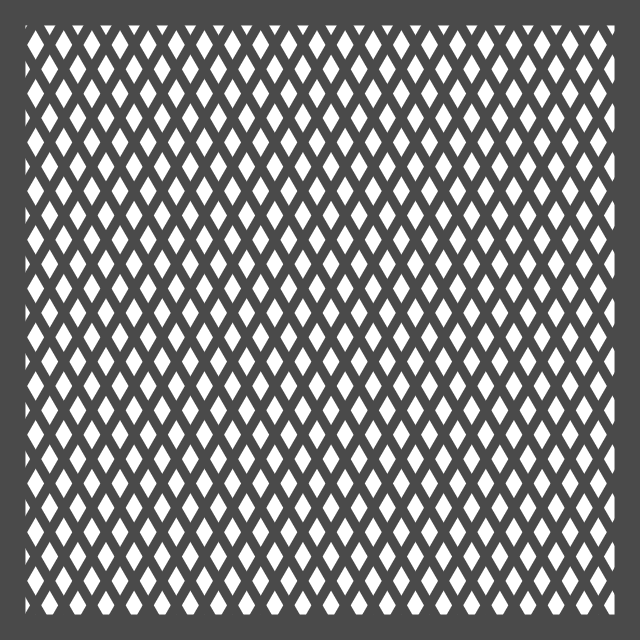
Write a WebGL 1 fragment shader that draws this pattern.

```glsl
precision highp float;

// A grey diamond lattice on white inside a plain square frame.
// Two families of parallel bars, mirrored at 60 degrees, repeat with fract;
// the diamond openings are where neither family covers the ground.

uniform vec2 u_resolution;

#define BAR_PITCH 0.03807               // distance between bar centres
#define BAR_WIDTH 0.0151
#define BAR_NORMAL vec2(0.8660, 0.5)    // mirrored in y for the second family
#define OPENING_CENTRE vec2(0.4953, 0.6253)
#define FRAME_WIDTH 0.0398
#define GREY vec3(0.29)
#define WHITE vec3(1.0)

// Antialiased coverage of a region whose signed distance is negative inside.
float coverage(float dist, float pixel) {
  return clamp(0.5 - dist / pixel, 0.0, 1.0);
}

// Coverage of the clear strips between parallel bars.
float gapBetweenBars(vec2 p, vec2 normal, float pixel) {
  float fromGapCentre = abs(fract(dot(p, normal) / BAR_PITCH + 0.5) - 0.5) * BAR_PITCH;
  return coverage(fromGapCentre - 0.5 * (BAR_PITCH - BAR_WIDTH), pixel);
}

void main() {
  float pixel = 1.0 / min(u_resolution.x, u_resolution.y);
  vec2 uv = (gl_FragCoord.xy - 0.5 * u_resolution) * pixel + 0.5;

  // Openings lie in the gaps of both bar families.
  vec2 p = uv - OPENING_CENTRE;
  float opening = gapBetweenBars(p, BAR_NORMAL, pixel)
                * gapBetweenBars(p, BAR_NORMAL * vec2(1.0, -1.0), pixel);

  // The frame clips the openings to an inner square.
  vec2 fromEdge = abs(uv - 0.5) - (0.5 - FRAME_WIDTH);
  opening *= coverage(fromEdge.x, pixel) * coverage(fromEdge.y, pixel);

  gl_FragColor = vec4(mix(GREY, WHITE, opening), 1.0);
}
```
